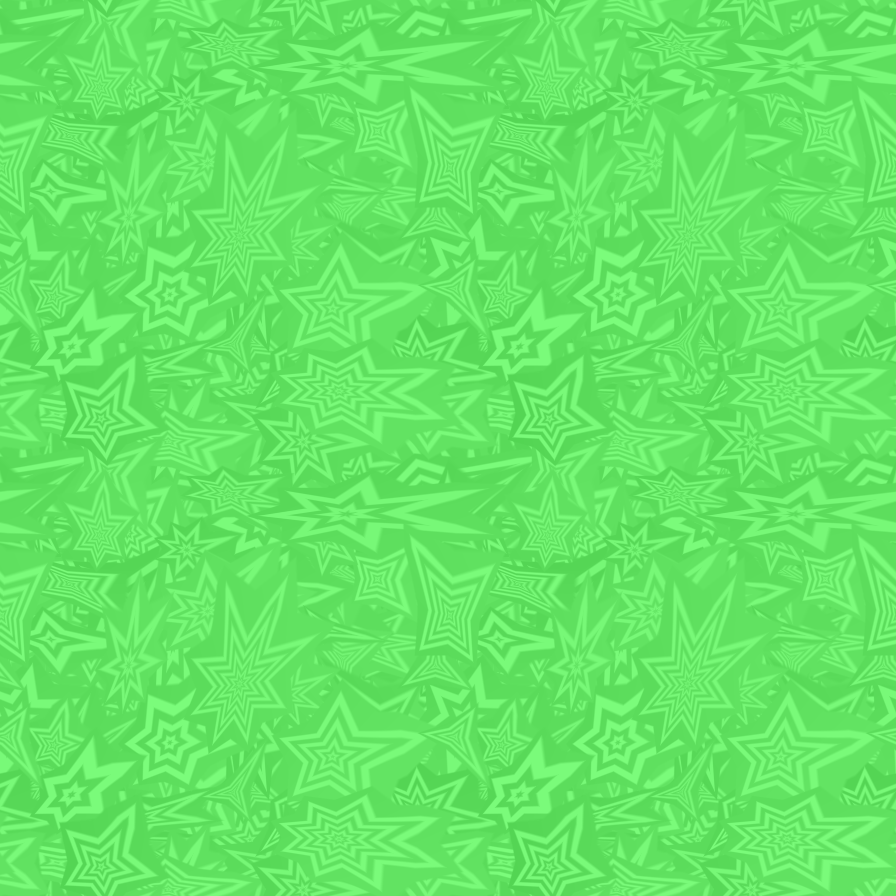
Write a three.js fragment shader that draws this pattern.

```glsl
varying vec2 vUv;

const float PI = 3.14159265;

vec4 hash4(float n) {
  return fract(sin(n * 12.9898 + vec4(1.3, 78.2, 151.7, 233.1)) * 43758.5453);
}

// Slope of a star edge from its tip to the notch at radius `notch`
float edgeSlope(float notch, float halfAngle) {
  return (1.0 - notch * cos(halfAngle)) / (notch * sin(halfAngle));
}

// Paints one banded star with its dark halo over the shade below
float paintStar(float shade, vec2 offset, float id) {
  vec4 form = hash4(id);
  vec4 look = hash4(id + 307.0);
  float radius = mix(0.07, 0.17, form.x);

  // Stretch mostly along the rising diagonal, then tilt
  float turn = -0.78 + (form.y - 0.5) * 2.6;
  float c = cos(turn), s = sin(turn);
  float stretch = mix(1.0, 2.1, form.z * form.z);
  vec2 q = mat2(c, -s, s, c) * offset / radius;
  q *= vec2(stretch, inversesqrt(stretch));
  q *= 1.0 - 0.3 * clamp(q.y, -1.0, 1.0);

  // Fold the plane into half a point of the star
  float halfAngle = PI / floor(3.0 + 5.99 * form.w);
  float angle = atan(q.y, q.x) + look.x * 2.0 * PI;
  angle = abs(mod(angle + halfAngle, 2.0 * halfAngle) - halfAngle);
  vec2 wedge = length(q) * vec2(cos(angle), sin(angle));

  float hull = cos(halfAngle);
  float notch = mix(0.42, 0.72, look.y) * hull;
  float slope = edgeSlope(notch, halfAngle);
  float haloSlope = edgeSlope(mix(notch, hull, 0.5), halfAngle);
  float soft = 0.0024 * sqrt(stretch) / radius;

  // Concentric bands, finer toward the centre
  float t = max(wedge.x + wedge.y * slope, 0.01);
  float count = floor(mix(2.0, 5.99, look.z));
  float u = count * pow(t, 0.6);
  float w = soft * length(vec2(1.0, slope)) * count * 0.6 * pow(t, -0.4);
  float wave = abs(fract(u + 0.25) - 0.5) - 0.25;
  float band = smoothstep(-w, w, wave) * step(u, count + 0.25);

  // Softly shaded halo
  float halo = wedge.x + wedge.y * haloSlope;
  float haloSoft = soft * length(vec2(1.0, haloSlope));
  float cover = 1.0 - smoothstep(-haloSoft, haloSoft, halo - 1.17);
  float dark = 0.361 + 0.044 * (look.w - 0.5) + 0.012 * clamp(q.x + q.y, -1.0, 1.0);
  float bright = 0.472 + 0.02 * (look.y - 0.5);
  return mix(shade, mix(dark, bright, band), cover);
}

void main() {
  vec2 tile = fract(vUv * 2.0);
  float shade = 0.36;

  // Evenly spread stars, stacked back to front on a wrapping tile
  for (int i = 0; i < 160; i++) {
    float id = float(i) + 1.0;
    vec2 centre = fract(id * vec2(0.75488, 0.56984)) + 0.12 * (hash4(id + 71.0).xy - 0.5);
    vec2 offset = fract(tile - centre + 0.5) - 0.5;
    if (dot(offset, offset) < 0.24) shade = paintStar(shade, offset, id);
  }

  gl_FragColor = vec4(shade, shade + 0.506, shade, 1.0);
}
```
